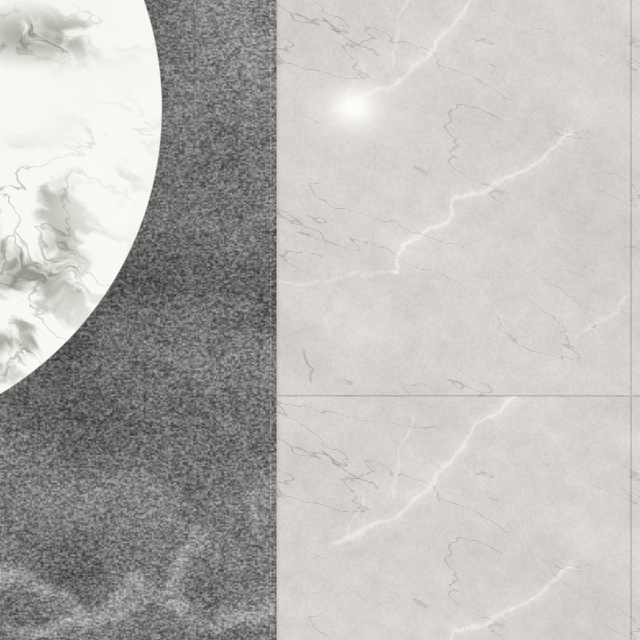
This texture is drawn by a Shadertoy shader. Its source:

```glsl
// A flat-lay of surfaces: a white marble disc on a woven grey cloth,
// beside pale stone tiles with thin joints and a soft round light.
// Value noise gives grain and cracks; warped polylines give the main veins.

float hash(vec2 p) {
    vec3 q = fract(p.xyx * 0.1031);
    q += dot(q, q.yzx + 33.33);
    return fract((q.x + q.y) * q.z);
}

float noise(vec2 p) {
    vec2 i = floor(p), f = fract(p);
    f = f * f * (3.0 - 2.0 * f);
    return mix(mix(hash(i), hash(i + vec2(1, 0)), f.x),
               mix(hash(i + vec2(0, 1)), hash(i + vec2(1, 1)), f.x), f.y);
}

float fbm(vec2 p) {
    float sum = 0.0, amp = 0.5;
    for (int i = 0; i < 5; i++) {
        sum += amp * noise(p);
        p = mat2(1.6, 1.2, -1.2, 1.6) * p + 17.3;
        amp *= 0.5;
    }
    return sum / 0.97;
}

// Rotates the grain to fall toward the right when y points down
vec2 slant(vec2 p) { return vec2(dot(p, vec2(0.92, 0.39)), dot(p, vec2(-0.39, 0.92))); }

float below(float edge, float d) { return 1.0 - smoothstep(0.0, edge, d); }

float contour(float n, float width) { return below(width, abs(n - 0.5)); }

float bump(vec2 p, vec2 centre, vec2 radius) {
    vec2 d = (p - centre) / radius;
    return exp(-dot(d, d));
}

float segment(vec2 p, vec2 a, vec2 b) {
    vec2 d = b - a;
    return length(p - a - d * clamp(dot(p - a, d) / dot(d, d), 0.0, 1.0));
}

float polyline(vec2 p, vec2 pts[6]) {
    float d = 1.0;
    for (int i = 0; i < 5; i++) d = min(d, segment(p, pts[i], pts[i + 1]));
    return d;
}

vec2 warp(vec2 p, float scale, float amount) {
    return p + amount * (vec2(fbm(p * scale), fbm(p * scale + 41.7)) - 0.5);
}

vec3 stone(vec2 p, float jointY, float jointX, float px) {
    // Local tile space: y is the depth below the upper joint
    vec2 q = vec2(p.x, mod(jointY - p.y, 0.677));
    vec2 g = slant(q);
    vec3 col = vec3(0.832, 0.819, 0.805);
    col += 0.075 * (fbm(g * vec2(5, 13)) - 0.5) + 0.05 * (fbm(q * 45.0) - 0.5);
    col += 0.035 * (noise(p * 300.0) - 0.5);

    // Sparse dark cracks
    float gate = smoothstep(0.45, 0.65, fbm(q * 7.0 + 5.0));
    col -= 0.10 * gate * contour(fbm(g * vec2(6, 19) + 9.0), 0.012);
    vec2 w = warp(q, 24.0, 0.035);
    float crack = min(segment(w, vec2(0.475, 0.61), vec2(0.485, 0.66)),
                      segment(w, vec2(0.50, 0.09), vec2(0.59, 0.14)));
    col -= 0.10 * below(0.0025, crack);

    // Pale veins with a faint halo
    float upper = polyline(w, vec2[6](vec2(0.81, 0.0), vec2(0.75, 0.045), vec2(0.71, 0.10),
        vec2(0.66, 0.15), vec2(0.61, 0.19), vec2(0.527, 0.228)));
    float lower = polyline(w, vec2[6](vec2(0.885, 0.273), vec2(0.83, 0.32), vec2(0.715, 0.365),
        vec2(0.695, 0.40), vec2(0.63, 0.436), vec2(0.618, 0.485)));
    float fine = min(segment(w, vec2(0.618, 0.485), vec2(0.435, 0.50)),
                     segment(w, vec2(0.635, 0.03), vec2(0.615, 0.155)));
    fine = min(fine, segment(w, vec2(0.985, 0.52), vec2(0.90, 0.59)));
    fine = min(fine, segment(w, vec2(0.545, 0.215), vec2(0.56, 0.16)));
    float vein = min(upper, lower);
    col += 0.055 * below(0.006, vein) + 0.025 * below(0.025, vein) + 0.035 * below(0.005, fine);
    col += 0.03 * bump(p, vec2(0.56, 0.46), vec2(0.05, 0.09));

    // Joints
    float joint = min(abs(p.y - jointY), abs(p.x - jointX));
    col -= 0.13 * below(max(0.0022, 1.2 * px), joint);

    // Light spot
    vec2 lamp = vec2(0.553, 0.831);
    float glow = 0.75 * bump(p, lamp, vec2(0.036, 0.030)) + 0.3 * bump(p, lamp, vec2(0.075, 0.05));
    return mix(col, vec3(0.99, 0.985, 0.975), min(glow, 1.0));
}

vec3 cloth(vec2 p, float edge) {
    float v = 0.445 + 0.24 * (fbm(p * 9.0) - 0.5) + 0.05 * smoothstep(0.72, 1.0, p.y);
    v += 0.05 * bump(p, vec2(0.28, 0.81), vec2(0.06, 0.07));
    v += 0.04 * bump(p, vec2(0.31, 0.53), vec2(0.07, 0.05));

    // Pale creases near the foot
    vec2 w = warp(p, 14.0, 0.07);
    float a = polyline(w, vec2[6](vec2(0, 0.03), vec2(0.08, 0.015), vec2(0.16, 0.04),
        vec2(0.215, 0.085), vec2(0.265, 0.05), vec2(0.32, 0.15)));
    float b = polyline(w, vec2[6](vec2(0, 0.10), vec2(0.10, 0.08), vec2(0.14, 0.04),
        vec2(0.25, 0.055), vec2(0.34, 0.03), vec2(0.43, 0.05)));
    float c = segment(w, vec2(0.40, 0.23), vec2(0.405, 0.16));
    v += (0.14 * below(0.022, min(a, b)) + 0.09 * below(0.018, c)) * (0.4 + fbm(p * 30.0));

    // Woven threads and edge seam
    v += 0.24 * (noise(p * vec2(230, 400)) - 0.5) + 0.20 * (noise(p * vec2(390, 340) + 70.0) - 0.5);
    v += 0.09 * below(0.002, abs(p.x - edge + 0.009)) - 0.05 * below(0.003, abs(p.x - edge));
    return v * vec3(1.0, 1.0, 0.992);
}

vec3 marble(vec2 p) {
    float mask = bump(p, vec2(0.07, 0.945), vec2(0.13, 0.035)) + bump(p, vec2(0.03, 0.71), vec2(0.07, 0.045))
        + bump(p, vec2(0.06, 0.59), vec2(0.10, 0.08)) + bump(p, vec2(0.02, 0.46), vec2(0.08, 0.06))
        + 0.6 * bump(p, vec2(0.18, 0.77), vec2(0.06, 0.06));
    vec2 g = slant(warp(vec2(p.x, -p.y), 12.0, 0.08));
    float n = fbm(g * vec2(13, 27));
    float stain = smoothstep(0.48, 0.72, n) * 0.65 + contour(fbm(g * vec2(10, 22) + 31.0), 0.035) * 0.4;
    vec3 col = vec3(0.985, 0.985, 0.97) - 0.03 * fbm(p * 8.0);
    return mix(col, vec3(0.50, 0.50, 0.45), min(stain * mask, 0.8));
}

void mainImage(out vec4 fragColor, in vec2 fragCoord) {
    vec2 p = fragCoord / iResolution.y;
    float px = 1.0 / iResolution.y;
    float clothEdge = 0.432;
    float disc = length(p - vec2(-0.268, 0.831)) - 0.521;
    vec3 col = stone(p, 0.3815, 0.986, px);
    col *= 1.0 - 0.06 * below(0.008, p.x - clothEdge);
    vec3 fabric = cloth(p, clothEdge) * (1.0 - 0.12 * exp(-max(disc, 0.0) * 14.0));
    col = mix(fabric, col, smoothstep(-px, px, p.x - clothEdge));
    col = mix(marble(p), col, smoothstep(-px, px, disc));
    fragColor = vec4(clamp(col, 0.0, 1.0), 1.0);
}
```
